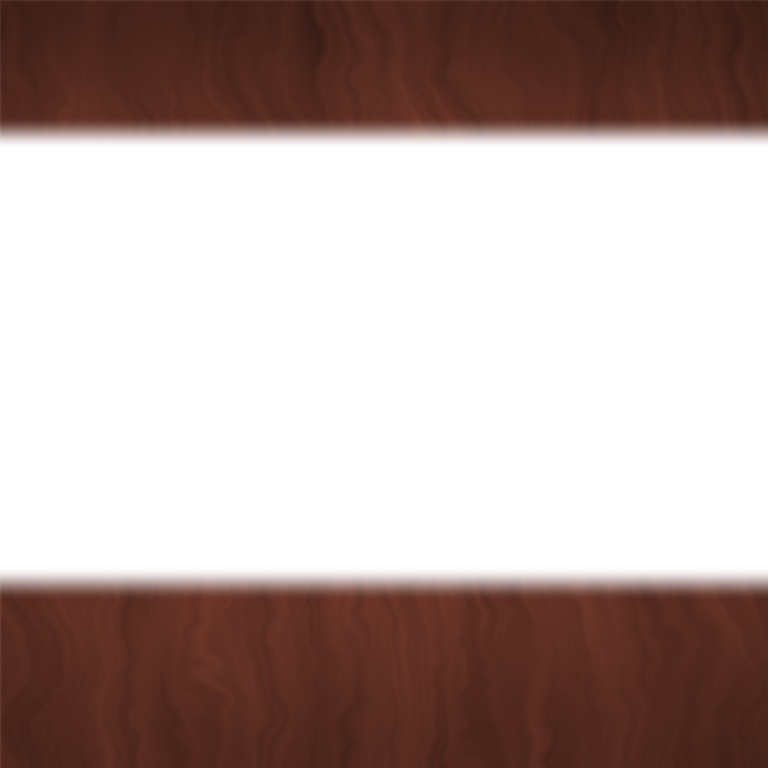
A WebGL 2 fragment shader for this background:

```glsl
#version 300 es
precision highp float;
// Dark mahogany panels with wavy upright grain, above and below a soft-edged white band.
uniform vec2 u_resolution;
out vec4 fragColor;

float hash(vec2 p) {
    vec3 q = fract(p.xyx * 0.1031);
    q += dot(q, q.yzx + 33.33);
    return fract((q.x + q.y) * q.z);
}

float noise(vec2 p) {
    vec2 cell = floor(p), f = fract(p);
    f = f * f * (3.0 - 2.0 * f);
    return mix(mix(hash(cell), hash(cell + vec2(1, 0)), f.x),
               mix(hash(cell + vec2(0, 1)), hash(cell + vec2(1, 1)), f.x), f.y);
}

float fbm(vec2 p) {
    float sum = 0.0, amplitude = 0.5;
    for (int i = 0; i < 4; i++) {
        sum += amplitude * noise(p);
        p = p * 2.03 + 17.3;
        amplitude *= 0.5;
    }
    return sum;
}

// Signed grain brightness: broad streaks, fine fibres and curled rings
float woodGrain(vec2 uv) {
    float bend = fbm(uv * vec2(7.0, 9.0) + 3.7) - 0.47;
    float ripple = noise(uv * vec2(14.0, 26.0) + 41.0) - 0.5;
    float x = uv.x + 0.11 * bend + 0.012 * ripple + 0.06 * uv.y;
    float broad = fbm(vec2(x * 20.0, uv.y * 3.0 + 9.0)) - 0.47;
    float fibres = fbm(vec2(x * 85.0, uv.y * 4.0 + 23.0)) - 0.47;
    float rings = abs(fract(x * 24.0 + 2.0 * broad) - 0.5) - 0.25;
    float patches = smoothstep(0.35, 0.75, noise(uv * vec2(9.0, 7.0) + 60.0));
    return 0.38 * broad + 0.24 * fibres + 0.22 * rings * patches;
}

void main() {
    vec2 uv = gl_FragCoord.xy / u_resolution;

    // Wood lit from the lower middle, darkening toward the outer edges
    float light = uv.y > 0.5 ? mix(0.36, 0.265, smoothstep(0.82, 1.0, uv.y))
                             : mix(0.315, 0.385, smoothstep(0.0, 0.23, uv.y));
    light *= 1.03 - 0.45 * pow(abs(uv.x - 0.47), 2.0);
    light *= 1.0 + woodGrain(uv);
    vec3 wood = light * vec3(1.0, 0.485, 0.36) + vec3(0.0, 0.004, 0.005);

    // Faint pale rim on the left and top
    float rim = min(uv.x, 1.0 - uv.y);
    wood += 0.07 * (1.0 - smoothstep(0.0, 0.003, rim));

    // White band with blurred borders
    float band = smoothstep(0.218, 0.262, uv.y) * (1.0 - smoothstep(0.806, 0.848, uv.y));
    fragColor = vec4(mix(wood, vec3(1.0), band), 1.0);
}
```
